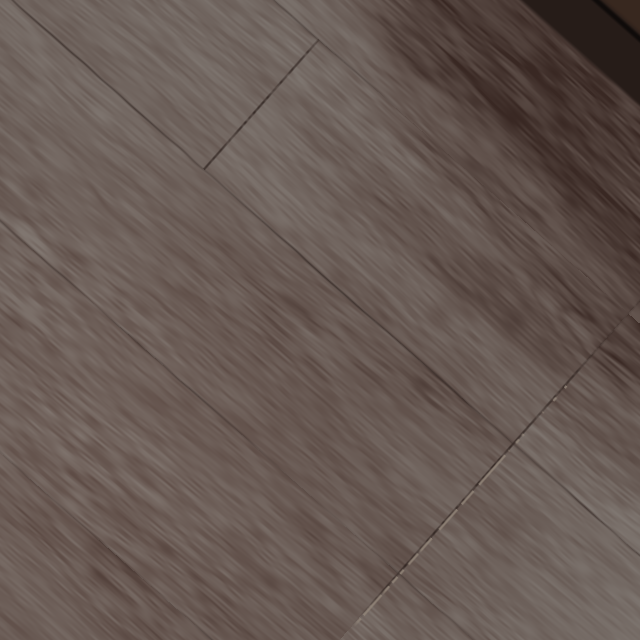
A WebGL 2 fragment shader for this texture:

```glsl
#version 300 es
precision highp float;
// Diagonal wood planks with fine grain, seen under soft window light and shade.
// The canvas is rotated into plank axes (along, across); rows repeat by floor,
// and grain is stretched value noise over a ramp from deep brown to grey.
uniform vec2 u_resolution;
out vec4 outColor;

const vec2 ALONG = vec2(0.7488, -0.6627);
const vec2 ACROSS = vec2(0.6627, 0.7488);
const float ROW_WIDTH = 0.271;
const float ROW_OFFSET = 0.0127;
const float SKIRTING_EDGE = 0.539;
const vec3 DEEP = vec3(0.25, 0.185, 0.165);
const vec3 MIDDLE = vec3(0.38, 0.322, 0.298);
const vec3 PALE = vec3(0.475, 0.437, 0.414);
const vec3 GAP = vec3(0.20, 0.155, 0.14);
const vec3 CHIP = vec3(0.58, 0.53, 0.48);
const vec3 SKIRTING = vec3(0.15, 0.11, 0.095);

float hash(vec2 p) {
  vec3 q = fract(vec3(p.xyx) * 0.1031);
  q += dot(q, q.yzx + 33.33);
  return fract((q.x + q.y) * q.z);
}

float noise(vec2 p) {
  vec2 i = floor(p), f = fract(p);
  f = f * f * (3.0 - 2.0 * f);
  return mix(mix(hash(i), hash(i + vec2(1, 0)), f.x),
             mix(hash(i + vec2(0, 1)), hash(i + vec2(1, 1)), f.x), f.y);
}

float fbm(vec2 p) {
  float sum = 0.0, weight = 0.5;
  for (int i = 0; i < 4; i++) {
    sum += weight * noise(p);
    p = p * 2.03 + 17.1;
    weight *= 0.5;
  }
  return sum;
}

// Soft-edged line of a given half width, from the distance to its centre.
float line(float d, float halfWidth, float soft) {
  return 1.0 - smoothstep(halfWidth - soft, halfWidth + soft, abs(d));
}

float glow(vec2 p, vec2 centre, float radius) {
  vec2 d = (p - centre) / radius;
  return exp(-dot(d, d));
}

// Slow grain tone: broad bands, curved growth rings and streaks.
float bands(vec2 q) {
  float broad = fbm(q * vec2(1.7, 15.0) + 5.0) - 0.47;
  float field = fbm(q * vec2(1.8, 7.0) + 31.0);
  float rings = pow(0.5 + 0.5 * sin(field * 70.0 + q.y * 70.0), 2.0) - 0.37;
  float ringArea = smoothstep(0.45, 0.7, noise(q * vec2(2.8, 6.0) + 60.0));
  float streak = noise(q * vec2(5.0, 62.0)) - 0.5;
  return 0.64 * broad - 0.16 * rings * ringArea + 0.13 * streak;
}

// Fine grain tone: thin fibres in two sizes, stronger in patches.
float fibres(vec2 q) {
  float thin = noise(q * vec2(16.0, 150.0) + 9.0) - 0.5;
  float fine = noise(q * vec2(32.0, 270.0)) - 0.5;
  float patchy = 0.65 + 0.7 * noise(q * vec2(4.0, 12.0) + 80.0);
  return patchy * (0.19 * thin + 0.36 * fine);
}

// Shade falling from the upper right behind a curved, soft boundary.
float shade(vec2 p) {
  float drop = 1.0 - p.y;
  float d = p.x - 0.57 - 1.05 * drop * drop;
  return 0.68 * smoothstep(-0.03, 0.09, d) + 0.32 * smoothstep(-0.34, 0.14, d);
}

vec3 woodColor(float tone) {
  vec3 low = mix(DEEP, MIDDLE, clamp(tone * 2.0, -0.2, 1.0));
  return mix(low, PALE, clamp(tone * 2.0 - 1.0, 0.0, 1.3));
}

void main() {
  vec2 p = gl_FragCoord.xy / u_resolution;
  float px = 1.0 / min(u_resolution.x, u_resolution.y);
  float soft = max(px, 0.0014);
  vec2 w = vec2(dot(p, ALONG) + 0.6627, dot(p, ACROSS) - 0.7488);

  // Plank rows and the end joints within each row
  float rowPos = (w.y - ROW_OFFSET) / ROW_WIDTH;
  float row = floor(rowPos);
  float seam = floor(rowPos + 0.5);
  float plankLength = row == 0.0 ? 0.646 : 2.0;
  float plankPos = (w.x - 1.06) / plankLength;
  float seed = hash(vec2(row + 11.0, floor(plankPos) + 23.0));
  float seamDist = (rowPos - seam) * ROW_WIDTH;
  float jointDist = (plankPos - floor(plankPos + 0.5)) * plankLength;

  // Grain coordinates drift and bend a little within each plank
  vec2 q = w + vec2(seed * 7.0, seed * 3.0);
  q.y += 0.06 * (seed - 0.5) * w.x + 0.02 * (fbm(q * vec2(3.0, 7.0)) - 0.5);

  // Wood tone under light and shade
  float dark = shade(p);
  float sheen = 0.22 * glow(p, vec2(0.33, 0.95), 0.33) + 0.24 * glow(p, vec2(1.0, 0.03), 0.2);
  float tone = 0.71 + 0.07 * (seed - 0.5) - 0.46 * dark + sheen;
  tone -= 0.08 * glow(p, vec2(0.62, 0.40), 0.22);
  tone += bands(q) * (0.95 + 0.5 * dark - 1.4 * sheen);
  tone += fibres(q) * (1.0 - 0.9 * sheen);
  tone -= 0.22 * glow(p, vec2(0.02, 0.495), 0.025);
  vec3 color = woodColor(tone);
  float warmth = glow(p, vec2(0.15, 0.3), 0.45) - sheen;
  color += vec3(0.008, -0.002, -0.004) * warmth;

  // Dark gaps between planks: one clear, the others worn and faint
  float clear = seam == 0.0 ? 0.32 : 0.08;
  float worn = clear + 0.5 * noise(w * vec2(14.0, 9.0) + 3.0);
  float seamFade = 1.0 - 0.9 * smoothstep(0.5, 0.62, w.x) * step(0.1, w.y);
  float wobble = 0.0015 * (noise(vec2(w.x * 30.0, seam)) - 0.5);
  color = mix(color, GAP, line(seamDist + wobble, 0.0014, soft + 0.0006) * worn * seamFade);
  float jointFade = smoothstep(-0.38, -0.25, w.y) * (1.0 - 0.7 * dark);
  float beads = 0.4 + 0.6 * noise(vec2(w.y * 190.0, 7.0));
  color = mix(color, GAP, line(jointDist, 0.0017, soft) * beads * jointFade);

  // Pale chips along the later joint, sparser toward the shade
  float chipLevel = mix(0.32, 0.72, smoothstep(-0.02, 0.03, w.y));
  float chips = smoothstep(chipLevel, chipLevel + 0.15, noise(vec2(w.y * 150.0, 4.0)));
  chips *= smoothstep(-0.37, -0.35, w.y) * (1.0 - smoothstep(0.15, 0.19, w.y)) * step(0.8, w.x);
  color = mix(color, CHIP, chips * 0.8 * line(jointDist - 0.0025, 0.0018, soft));

  // Skirting in the corner, with a groove and a browner top
  vec3 board = mix(SKIRTING, vec3(0.22, 0.155, 0.12), smoothstep(0.618, 0.63, w.y));
  board *= 1.0 - 0.6 * line(w.y - 0.617, 0.004, 0.003);
  color = mix(color, board, smoothstep(-0.004, 0.004, w.y - SKIRTING_EDGE));
  outColor = vec4(color, 1.0);
}
```
